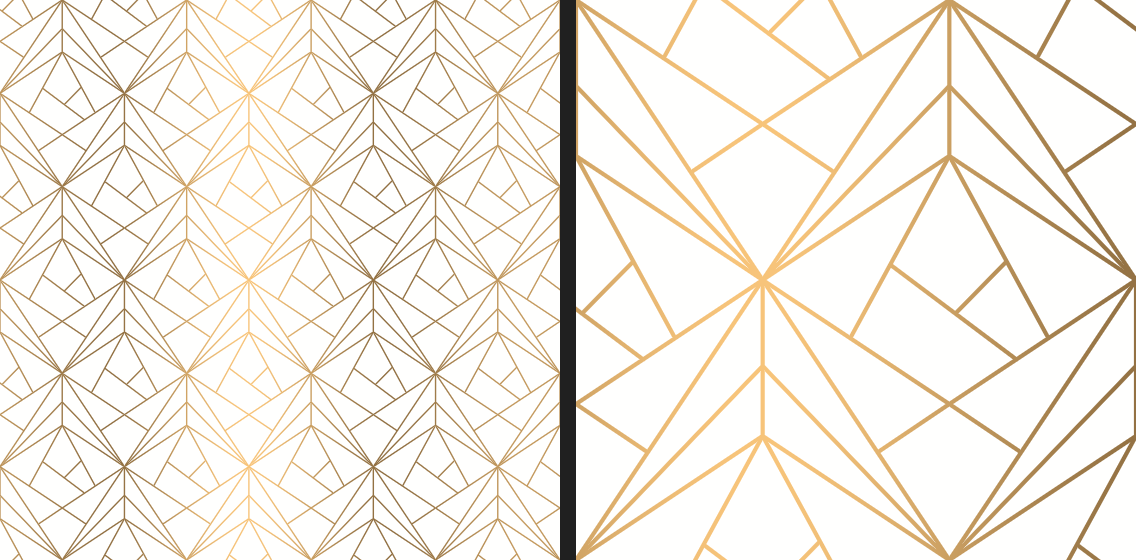
Left, the full canvas; right, a detail of the centre.
This pattern is drawn by a Shadertoy shader. Its source:

```glsl
#define CELLS vec2(9.0, 6.0)          // half-cells across and down
#define HALF_WIDTH 0.00125            // half the line thickness
#define PAPER vec3(1.0, 1.0, 0.998)
#define DARK_GOLD vec3(0.57, 0.44, 0.26)
#define LIGHT_GOLD vec3(0.97, 0.77, 0.48)
#define SHINE_X 0.44                  // centre of the bright band
#define SHINE_PERIOD 0.5
#define SIDE_SHINE 0.5

// Distance to a segment, with its ends given in cell coordinates
float segment(vec2 p, vec2 a, vec2 b) {
    vec2 pa = (p - a) / CELLS;
    vec2 ba = (b - a) / CELLS;
    return length(pa - ba * clamp(dot(pa, ba) / dot(ba, ba), 0.0, 1.0));
}

// Diamond cell: top vertex at (0,0), sides at (+-1,1), bottom at (0,2)
vec2 diamondCell(vec2 p) {
    vec2 lattice = fract(vec2(p.x + p.y, p.y - p.x) * 0.5);
    return vec2(lattice.x - lattice.y, lattice.x + lattice.y);
}

float cellLines(vec2 p) {
    vec2 m = vec2(abs(p.x), p.y);
    vec2 top = vec2(0.0), side = vec2(1.0), bottom = vec2(0.0, 2.0);
    vec2 rib = vec2(0.0, 0.307), apex = vec2(0.0, 0.557);
    vec2 crossing = vec2(0.0, 1.443);

    // Outline, spine and fan
    float d = min(segment(m, top, side), segment(m, side, bottom));
    d = min(d, segment(m, top, apex));
    d = min(d, segment(m, side, rib));
    d = min(d, segment(m, side, apex));

    // Kite legs and crossing braces
    d = min(d, segment(m, apex, vec2(0.531, 1.208)));
    d = min(d, segment(m, side, crossing));
    d = min(d, segment(m, crossing, vec2(0.383, 1.615)));

    // Asymmetric inner struts
    d = min(d, segment(p, vec2(-0.313, 0.947), vec2(0.36, 1.284)));
    return min(d, segment(p, vec2(0.305, 0.935), vec2(0.032, 1.12)));
}

// Metallic sheen, strongest in the central band
vec3 goldAt(float x) {
    float offset = x - SHINE_X;
    float shine = 0.5 + 0.5 * cos(6.28318 * offset / SHINE_PERIOD);
    shine *= abs(offset) < 0.5 * SHINE_PERIOD ? 1.0 : SIDE_SHINE;
    return mix(DARK_GOLD, LIGHT_GOLD, shine);
}

void mainImage(out vec4 fragColor, in vec2 fragCoord) {
    vec2 uv = fragCoord / iResolution.y;
    vec2 p = vec2(uv.x, 1.0 - uv.y) * CELLS - vec2(1.0, 0.0);
    float d = cellLines(diamondCell(p));
    float ink = clamp(0.5 + (HALF_WIDTH - d) * iResolution.y, 0.0, 1.0);
    fragColor = vec4(mix(PAPER, goldAt(uv.x), ink), 1.0);
}
```
